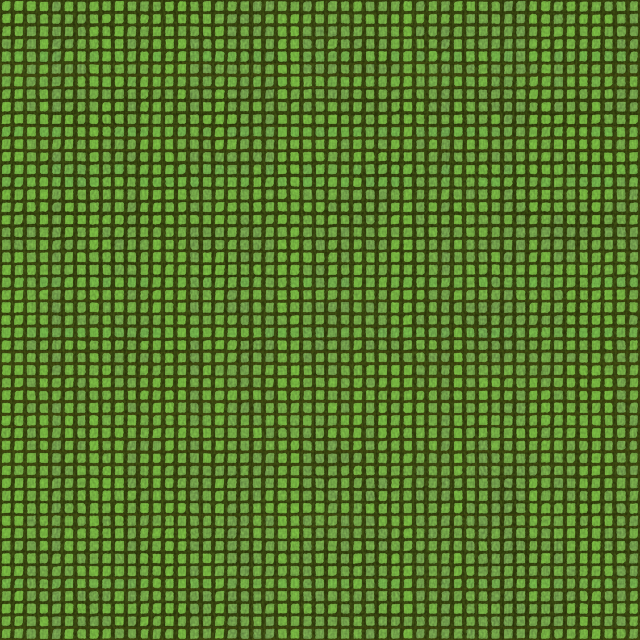
This pattern is drawn by a WebGL 1 fragment shader. Its source:

```glsl
precision highp float;
// Seamless mesh of small rounded green tiles over a dark olive weave.

uniform vec2 u_resolution;

const float TILES = 51.0;
const float TAU = 6.2831853;

float hash(vec2 p) {
  vec3 q = fract(p.xyx * vec3(0.1031, 0.1030, 0.0973));
  q += dot(q, q.yzx + 33.33);
  return fract((q.x + q.y) * q.z);
}

float cornerDot(vec2 corner, vec2 offset, vec2 period) {
  float angle = TAU * hash(mod(corner, period) + 7.0);
  return dot(vec2(cos(angle), sin(angle)), offset);
}

// Gradient noise that wraps after a whole number of lattice steps.
float gradientNoise(vec2 p, vec2 period) {
  vec2 i = floor(p);
  vec2 f = p - i;
  vec2 u = f * f * f * (f * (f * 6.0 - 15.0) + 10.0);
  vec2 e = vec2(0.0, 1.0);
  float low = mix(cornerDot(i, f, period),
                  cornerDot(i + e.yx, f - e.yx, period), u.x);
  float high = mix(cornerDot(i + e.xy, f - e.xy, period),
                   cornerDot(i + e.yy, f - e.yy, period), u.x);
  return mix(low, high, u.y);
}

float wrappedNoise(vec2 uv, vec2 period) {
  return gradientNoise(uv * period, period);
}

float roundedBox(vec2 p, vec2 halfSize, float radius) {
  vec2 q = abs(p) - halfSize + radius;
  return min(max(q.x, q.y), 0.0) + length(max(q, 0.0)) - radius;
}

// Tile outline with its own lean, size and four corner radii.
float tileDistance(vec2 p, vec2 cell) {
  float columnLean = hash(vec2(cell.x, 91.0)) - 0.35;
  float cellLean = hash(cell + 13.0) - 0.5;
  p.x -= p.y * (0.12 * columnLean + 0.06 * cellLean);
  p.y -= p.x * 0.08 * (hash(cell + 29.0) - 0.4);
  vec2 halfSize = vec2(0.342, 0.388);
  halfSize += 0.04 * (vec2(hash(vec2(cell.x, 67.0)), hash(vec2(73.0, cell.y))) - 0.5);
  halfSize += 0.03 * (vec2(hash(cell + 37.0), hash(cell + 41.0)) - 0.5);
  vec2 quadrant = step(0.0, p);
  float bite = hash(cell + quadrant * vec2(101.0, 57.0));
  float leaning = abs(quadrant.x - quadrant.y);
  float radius = mix(0.07, 0.24, bite * bite * bite) + 0.05 * leaning;
  return roundedBox(p, halfSize, radius);
}

vec3 tileColor(vec2 cell, vec2 uv, float grain) {
  float columnTone = hash(vec2(cell.x, 17.0));
  float rowTone = hash(vec2(23.0, cell.y));
  float patchTone = wrappedNoise(uv, vec2(9.0, 7.0));
  float tone = 0.4 * columnTone + 0.2 * rowTone + 0.4 * hash(cell + 5.0);
  tone = clamp(tone + 0.2 * patchTone, 0.0, 1.0);
  vec3 color = mix(vec3(0.445, 0.61, 0.30), vec3(0.46, 0.70, 0.25), smoothstep(0.15, 0.8, tone));
  float cool = smoothstep(0.72, 0.95, rowTone) * hash(cell + 47.0);
  color = mix(color, vec3(0.41, 0.67, 0.32), 0.5 * cool);
  return color * (1.0 + mix(0.30, 0.16, tone) * grain);
}

vec3 weaveColor(vec2 p, vec2 cell, vec2 uv, float grain) {
  float horizontal = smoothstep(-0.08, 0.08, abs(p.y) - abs(p.x));
  float lineTone = mix(hash(vec2(cell.x, 53.0)), hash(vec2(59.0, cell.y)), horizontal);
  float tone = 0.52 + 0.3 * (lineTone - 0.5) + 0.2 * wrappedNoise(uv, vec2(13.0)) + 1.1 * grain;
  vec3 color = mix(vec3(0.165, 0.20, 0.035), vec3(0.25, 0.31, 0.08), clamp(tone, 0.0, 1.0));
  float brown = horizontal * smoothstep(0.55, 1.0, lineTone);
  return mix(color, vec3(0.28, 0.25, 0.04), 0.35 * brown);
}

void main() {
  vec2 uv = gl_FragCoord.xy / u_resolution;
  float pixel = TILES / min(u_resolution.x, u_resolution.y);

  // Slight drift of the mesh lines.
  vec2 drift = vec2(wrappedNoise(uv, vec2(17.0, 11.0)),
                    wrappedNoise(uv.yx + 0.37, vec2(13.0, 19.0)));
  vec2 grid = uv * TILES + 0.05 * drift;
  vec2 cell = mod(floor(grid), TILES);
  vec2 p = fract(grid) - 0.5;

  // Fine fibres: short upright strokes plus rough grain.
  float fibre = wrappedNoise(uv, vec2(306.0, 153.0));
  float rough = wrappedNoise(uv + 0.21, vec2(255.0, 306.0));
  float grain = 0.75 * fibre + 0.5 * rough;

  // Tiles over the weave, with a narrow darker rim.
  float edge = tileDistance(p, cell) + 0.05 * rough;
  float soft = max(0.02, 0.5 * pixel);
  float tileMask = 1.0 - smoothstep(-soft, soft, edge);
  float rim = smoothstep(-0.09, 0.0, edge);
  vec3 tile = tileColor(cell, uv, grain) * (1.0 - 0.12 * rim);
  vec3 weave = weaveColor(p, cell, uv, grain);

  gl_FragColor = vec4(mix(weave, tile, tileMask), 1.0);
}
```
